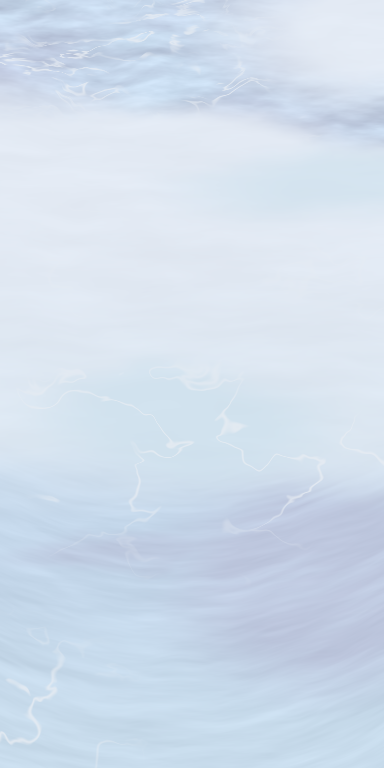
This texture is drawn by a Shadertoy shader. Its source:

```glsl
const vec3 MIST = vec3(0.890, 0.918, 0.957);
const vec3 AQUA = vec3(0.795, 0.875, 0.925);
const vec3 BLUE = vec3(0.770, 0.845, 0.920);
const vec3 MAUVE = vec3(0.748, 0.785, 0.875);
const vec3 FOAM = vec3(0.905, 0.925, 0.950);

float hash(vec2 cell) {
    vec3 q = fract(cell.xyx * 0.1031);
    q += dot(q, q.yzx + 33.33);
    return fract((q.x + q.y) * q.z);
}

float noise(vec2 p) {
    vec2 i = floor(p), f = fract(p);
    f = f * f * (3.0 - 2.0 * f);
    float a = mix(hash(i), hash(i + vec2(1, 0)), f.x);
    float b = mix(hash(i + vec2(0, 1)), hash(i + vec2(1, 1)), f.x);
    return mix(a, b, f.y);
}

float fbm(vec2 p, int octaves) {
    float sum = 0.0, amp = 0.5, total = 0.0;
    for (int i = 0; i < octaves; i++) {
        sum += amp * noise(p);
        total += amp;
        p = mat2(1.92, 0.32, -0.32, 1.92) * p + 17.3;
        amp *= 0.5;
    }
    return sum / total;
}

// Soft elliptical patch: 1 at the centre, 0 outside
float patchAt(vec2 p, vec2 centre, vec2 radius) {
    return 1.0 - smoothstep(0.35, 1.15, length((p - centre) / radius));
}

// Thin winding threads along the mid level of warped noise
float veins(vec2 p, vec2 scale, float width) {
    vec2 warp = vec2(fbm(p * 9.0, 3), fbm(p * 9.0 + 40.0, 3)) - 0.5;
    float ridge = abs(fbm((p + 0.12 * warp) * scale, 4) - 0.5);
    return 1.0 - smoothstep(0.0, width, ridge);
}

// Long crests, stretched across the canvas, around zero
float ripples(vec2 p, vec2 scale) {
    float bend = fbm(p * 4.0, 3) - 0.5;
    float crest = fbm(vec2(p.x, p.y + 0.07 * bend) * scale, 4);
    return crest - 0.5;
}

void mainImage(out vec4 fragColor, in vec2 fragCoord) {
    // x runs 0..1 and y runs 0..2 downward, in canvas widths
    vec2 p = fragCoord / iResolution.x;
    p.y = iResolution.y / iResolution.x - p.y;
    float cloud = fbm(p * vec2(2.5, 5.0) + 7.0, 5) - 0.5;
    vec2 drift = p + vec2(0.25, 0.16) * cloud;

    // Mist with faint streaks and an aqua shadow below
    vec3 col = MIST + 0.022 * cloud;
    float haze = smoothstep(0.50, 1.20, drift.y);
    col = mix(col, AQUA, 0.28 * haze);
    col += 0.03 * ripples(p, vec2(5.0, 30.0));
    col = mix(col, AQUA, 0.65 * patchAt(drift, vec2(0.48, 1.10), vec2(0.42, 0.17)));
    col = mix(col, AQUA, 0.60 * patchAt(drift, vec2(0.95, 0.47), vec2(0.60, 0.13)));

    // Choppy far sea, veiled by spray at the right
    float shore = 0.27 + 0.12 * smoothstep(0.35, 1.0, p.x) + 0.16 * cloud;
    float farSea = 1.0 - smoothstep(shore - 0.08, shore + 0.05, p.y);
    farSea *= 1.0 - patchAt(drift, vec2(1.0, 0.08), vec2(0.48, 0.25));
    float chop = ripples(p, vec2(8.0, 34.0));
    vec3 farColor = mix(MAUVE, BLUE, clamp(0.40 + 2.2 * cloud + chop, 0.0, 1.0));
    farColor += 0.17 * chop + 0.06 * ripples(p + 5.0, vec2(24.0, 85.0));
    col = mix(col, farColor, farSea);

    // Near sea with a mauve swell and curved streaks
    float nearSea = smoothstep(1.13, 1.36, drift.y);
    vec2 curve = vec2(p.x, p.y + 0.45 * (p.x - 0.45) * (p.x - 0.45));
    float streak = ripples(curve, vec2(3.0, 30.0));
    float swell = patchAt(drift, vec2(0.88, 1.50), vec2(0.52, 0.34));
    swell = max(swell, 0.65 * patchAt(drift, vec2(0.32, 1.43), vec2(0.38, 0.06)));
    vec3 nearColor = mix(BLUE, AQUA, 0.45 * smoothstep(1.45, 1.95, drift.y));
    nearColor = mix(nearColor, MAUVE, clamp(swell * (0.95 - streak), 0.0, 1.0));
    nearColor += 0.07 * streak + 0.035 * ripples(curve + 3.0, vec2(10.0, 90.0));
    col = mix(col, nearColor, nearSea);

    // Broken foam on the far sea
    float clumps = smoothstep(0.46, 0.66, fbm(p * vec2(5.0, 13.0) + 21.0, 4));
    float lace = veins(p, vec2(9.0, 28.0), 0.055);
    col = mix(col, FOAM, 0.85 * farSea * clumps * lace);

    // Fine threads where mist meets the near sea and at the lower left
    float belt = smoothstep(0.75, 1.10, p.y) * (1.0 - smoothstep(1.25, 1.48, p.y));
    float corner = patchAt(p, vec2(0.0, 1.88), vec2(0.38, 0.28));
    float gaps = smoothstep(0.45, 0.62, fbm(p * vec2(4.0, 6.0) + 52.0, 3));
    float thread = veins(p + 4.0, vec2(4.0, 8.0), 0.022);
    float faint = 0.25 * smoothstep(0.35, 0.60, p.y);
    float threadMask = gaps * max(faint, 0.8 * belt) * (1.0 - smoothstep(1.3, 1.7, p.y));
    col = mix(col, FOAM, thread * threadMask);
    float cornerLace = veins(p + 9.0, vec2(7.0, 9.0), 0.035);
    col = mix(col, FOAM, 0.8 * corner * cornerLace);

    fragColor = vec4(clamp(col, 0.0, 1.0), 1.0);
}
```
